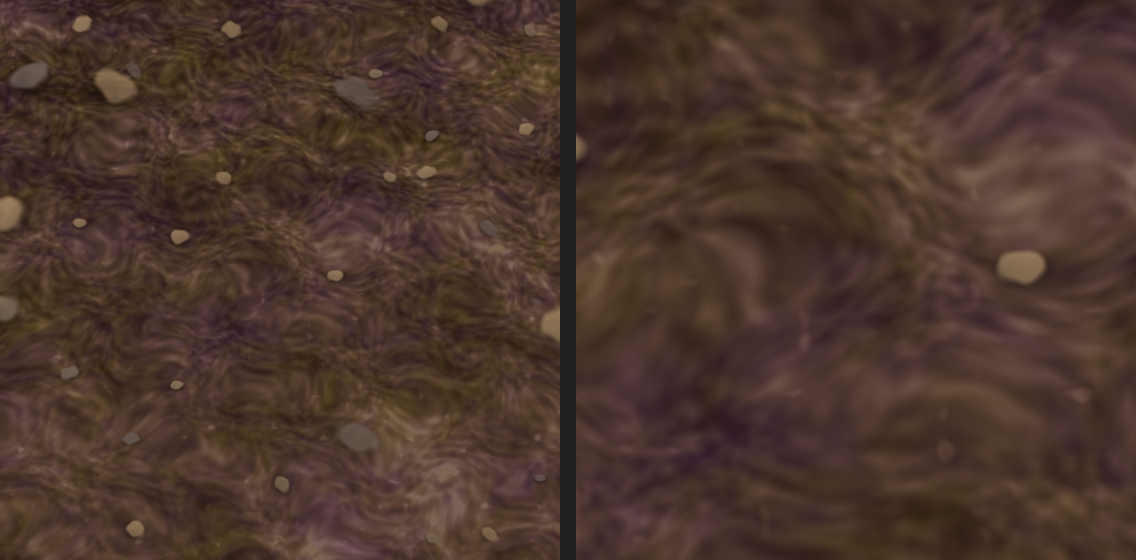
Left: the whole. Right: its middle third, enlarged.
A Shadertoy shader for this texture:

```glsl
// Damp brown soil seen at a shallow angle, slightly out of focus.
// Stretched layers of gradient noise give patches, streaks and grains,
// coloured by a tone ramp; soft pebbles are scattered on jittered grids.

const vec3 SOIL_RAMP[6] = vec3[6](
    vec3(0.21, 0.13, 0.11), vec3(0.25, 0.17, 0.14), vec3(0.29, 0.21, 0.16),
    vec3(0.35, 0.25, 0.20), vec3(0.41, 0.31, 0.25), vec3(0.49, 0.39, 0.32));
const vec3 TAN_STONE = vec3(0.62, 0.51, 0.38);
const vec3 GREY_STONE = vec3(0.43, 0.37, 0.34);
const vec3 OLIVE_SHIFT = vec3(0.004, 0.012, -0.022);

vec2 hash2(vec2 p) {
    vec3 q = fract(p.xyx * vec3(0.1031, 0.1030, 0.0973));
    q += dot(q, q.yzx + 33.33);
    return fract((q.xx + q.yz) * q.zy);
}

float cornerSlope(vec2 cell, vec2 offset) {
    float angle = 6.2832 * hash2(cell).x;
    return dot(vec2(cos(angle), sin(angle)), offset);
}

// Gradient noise scaled to a spread of about one
float noise(vec2 p) {
    vec2 i = floor(p), f = p - i;
    vec2 u = f * f * f * (f * (f * 6.0 - 15.0) + 10.0);
    vec2 e = vec2(1.0, 0.0);
    float low = mix(cornerSlope(i, f), cornerSlope(i + e, f - e), u.x);
    float high = mix(cornerSlope(i + e.yx, f - e.yx), cornerSlope(i + 1.0, f - 1.0), u.x);
    return 4.0 * mix(low, high, u.y);
}

vec2 rotate(vec2 p, float angle) {
    float c = cos(angle), s = sin(angle);
    return vec2(c * p.x + s * p.y, c * p.y - s * p.x);
}

// Noise stretched along a direction, with its own frequency on each axis
float streaks(vec2 p, float angle, vec2 frequency, float seed) {
    return noise(rotate(p, angle) * frequency + seed);
}

vec3 soilColor(float tone) {
    vec3 color = SOIL_RAMP[0] * (1.0 + 0.16 * max(min(tone, 0.0), -2.0));
    for (int i = 0; i < 5; i++) {
        color += (SOIL_RAMP[i + 1] - SOIL_RAMP[i]) * clamp(tone - float(i), 0.0, 1.0);
    }
    return color;
}

// One pebble in some grid cells: soft irregular ellipse, lit from above
vec3 addPebbles(vec3 ground, vec2 p, float grid, float chance, float size, float seed) {
    vec2 cell = floor(p * grid);
    vec2 place = hash2(cell + seed);
    vec2 kind = hash2(cell + seed + 57.0);
    vec2 look = hash2(cell + seed + 113.0);
    vec2 d = fract(p * grid) - mix(vec2(0.32), vec2(0.68), place);
    vec2 local = rotate(d, (look.x - 0.6) * 1.6) * vec2(1.0, 1.2 + 0.5 * look.y);
    float radius = size * mix(0.65, 1.2, kind.y);
    float edge = length(local) / radius + 0.09 * noise(p * grid * 6.0 + seed);
    float present = step(kind.x, chance);
    float cover = present * (1.0 - smoothstep(0.72, 1.18, edge));
    float shadow = present * (1.0 - smoothstep(0.6, 1.6, length(local + vec2(0.0, 0.35 * radius)) / radius));
    vec3 stone = mix(TAN_STONE, GREY_STONE, smoothstep(0.35, 0.8, look.y));
    stone *= 0.96 + 0.10 * d.y / radius + 0.03 * noise(p * 42.0 + seed);
    return mix(ground * (1.0 - 0.25 * shadow), stone, cover * mix(0.6, 0.95, look.x));
}

void mainImage(out vec4 fragColor, in vec2 fragCoord) {
    vec2 uv = fragCoord / iResolution.y;

    // Grains shrink toward the top, where the ground is farther away
    vec2 ground = vec2((uv.x - 0.5) * (0.85 + 0.35 * uv.y), uv.y * (0.8 + 0.3 * uv.y));
    vec2 bent = ground + 0.012 * vec2(noise(ground * 9.0), noise(ground * 9.0 + 40.0));

    // Tone: broad patches, slanted streaks, then grains
    float tone = 1.95 + 0.8 * (uv.x - uv.y);
    tone += 0.65 * streaks(bent, -0.40, vec2(3.5, 7.5), 11.0);
    tone += 0.45 * streaks(bent, -0.45, vec2(8.0, 19.0), 23.0);
    tone += 0.45 * streaks(bent, -0.25, vec2(20.0, 34.0), 37.0);
    float grain = streaks(bent, -0.30, vec2(42.0, 68.0), 51.0);
    float speck = streaks(bent, 0.35, vec2(78.0, 98.0), 73.0);
    float grainStrength = mix(0.65, 1.0, smoothstep(0.1, 0.8, uv.y));
    tone += grainStrength * (0.66 * grain + 0.38 * speck);

    // Sparse pale flecks
    float fleck = noise(ground * vec2(48.0, 56.0) + 90.0);
    tone += 1.6 * smoothstep(1.5, 2.4, fleck);

    // Hue drifts between olive and mauve
    float hue = 0.75 * noise(ground * vec2(4.0, 6.0) + 5.0)
              + 0.45 * noise(bent * vec2(17.0, 25.0) + 61.0)
              + 0.30 * noise(bent * 50.0 + 83.0);
    vec3 color = soilColor(tone) + OLIVE_SHIFT * hue;

    // Stones of two sizes
    color = addPebbles(color, uv, 11.0, 0.13, 0.17, 19.0);
    color = addPebbles(color, uv + 0.07, 5.0, 0.22, 0.17, 7.0);

    fragColor = vec4(clamp(color, 0.0, 1.0), 1.0);
}
```
